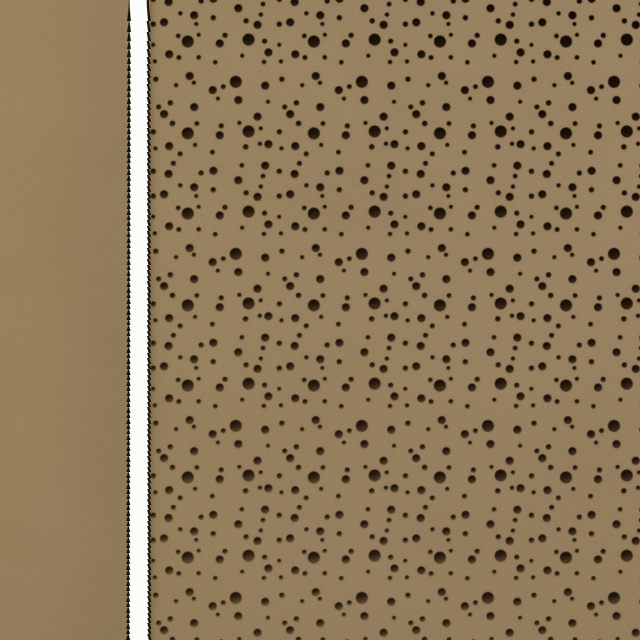
This texture is drawn by a Shadertoy shader. Its source:

```glsl
// Tan panel drilled with a repeating pattern of round holes, beside a plain panel and a bright slit.

const vec2 TILE = vec2(0.197, 0.2688);

float hash(vec2 p) {
    return fract(sin(dot(p, vec2(127.1, 311.7))) * 43758.5453);
}

float softNoise(vec2 p) {
    vec2 i = floor(p), f = fract(p);
    f = f * f * (3.0 - 2.0 * f);
    return mix(mix(hash(i), hash(i + vec2(1, 0)), f.x),
               mix(hash(i + vec2(0, 1)), hash(i + vec2(1, 1)), f.x), f.y);
}

// A hole is vec3(offset from its centre in radii, signed distance)
vec3 nearestHole(vec3 best, vec2 q, vec2 centre, float radius) {
    vec2 d = q - centre;
    d -= TILE * round(d / TILE);
    float dist = length(d) - radius;
    return dist < best.z ? vec3(d / radius, dist) : best;
}

// Large and medium holes: one cluster drilled twice per tile, plus filler holes
vec3 drilledHoles(vec2 q) {
    vec2 cluster[9] = vec2[9](
        vec2(0.033, 0.018), vec2(0.128, 0.015), vec2(0.083, 0.021),
        vec2(0.004, 0.038), vec2(0.159, 0.035), vec2(0.112, -0.034),
        vec2(0.043, -0.023), vec2(-0.004, -0.012), vec2(0.142, -0.008));
    vec2 filler[7] = vec2[7](
        vec2(0.108, 0.081), vec2(0.036, 0.072), vec2(0.072, 0.094),
        vec2(0.154, 0.087), vec2(0.154, 0.212), vec2(0.073, 0.220),
        vec2(0.003, 0.225));
    vec3 hole = vec3(0, 0, 1);
    for (int i = 0; i < 9; i++) {
        float radius = i < 2 ? 0.0092 : 0.0061;
        hole = nearestHole(hole, q, cluster[i], radius);
        hole = nearestHole(hole, q, cluster[i] + vec2(0, 0.1435), radius);
    }
    for (int i = 0; i < 7; i++)
        hole = nearestHole(hole, q, filler[i], i < 1 ? 0.0092 : 0.0061);
    return hole;
}

// Small holes: one jittered hole per cell, kept clear of the larger ones
vec3 pinHole(vec2 q) {
    vec2 grid = vec2(6, 8), cellSize = TILE / grid;
    vec2 cell = floor(q / cellSize);
    vec2 id = mod(cell, grid);
    vec2 jitter = vec2(hash(id + 3.7), hash(id + 19.3));
    vec2 centre = (cell + 0.17 + 0.66 * jitter) * cellSize;
    float radius = mix(0.0029, 0.0041, hash(id + 41.0));
    vec2 d = q - centre;
    if (drilledHoles(centre).z < 0.006) return vec3(0, 0, 1);
    return vec3(d / radius, length(d) - radius);
}

void mainImage(out vec4 fragColor, in vec2 fragCoord) {
    vec2 p = fragCoord / iResolution.xy;
    float aa = 0.8 / iResolution.y;
    float depth = 1.0 - p.y;

    // Plain surface with broad tonal drift and fine grain
    vec3 color = vec3(0.590, 0.502, 0.362);
    float panelFade = smoothstep(0.03, 0.2, p.x) * step(p.x, 0.22);
    color *= 1.015 - 0.045 * panelFade - 0.035 * depth * depth;
    color.b += 0.012 * smoothstep(0.1, 0.6, p.x);
    color += 0.012 * (softNoise(vec2(p.x * 9.0 + p.y * 5.0, p.y * 12.0)) - 0.5);
    color += 0.016 * (hash(floor(p * 512.0)) - 0.5);

    // Perforated panel
    if (p.x > 0.234) {
        vec2 q = vec2(p.x, depth) - vec2(0.2604, 0.0469);
        vec3 hole = drilledHoles(q);
        vec3 pin = pinHole(q);
        if (pin.z < hole.z) hole = pin;

        // Walls catch light low in each hole, mostly away from the top right
        float wall = smoothstep(-0.7, 1.1, dot(hole.xy, vec2(0.25, 0.85)));
        float exposure = clamp(0.22 + 0.75 * depth + 0.45 * (0.6 - p.x), 0.0, 1.0);
        vec3 inside = mix(vec3(0.07, 0.03, 0.0), vec3(0.43, 0.35, 0.23),
                          exposure * (0.18 + 0.72 * wall));
        color *= 1.0 - 0.10 * exp(-max(hole.z, 0.0) * 700.0);
        color = mix(color, inside, 1.0 - smoothstep(-aa - 0.0006, aa + 0.0006, hole.z));
        color *= 1.0 - 0.22 * exp(-(p.x - 0.234) * 180.0);
    }

    // Bright slit with dark saw-toothed rims, teeth stretching toward the top
    float tooth = fract(120.0 * depth * depth / (depth + 0.10));
    float left = mix(0.2025, 0.2010, depth);
    float right = mix(0.2315, 0.2325, depth);
    float rim = 0.0012 + 0.0028 * tooth;
    float outer = max(left - rim - p.x, p.x - right - rim);
    float inner = max(left + 0.0022 * tooth - p.x, p.x - right + 0.0022 * (1.0 - tooth));
    color = mix(color, vec3(0.10, 0.07, 0.03), 1.0 - smoothstep(-aa, aa, outer));
    color = mix(color, vec3(0.99, 0.99, 0.98), 1.0 - smoothstep(-aa, aa, inner));

    fragColor = vec4(color, 1.0);
}
```
